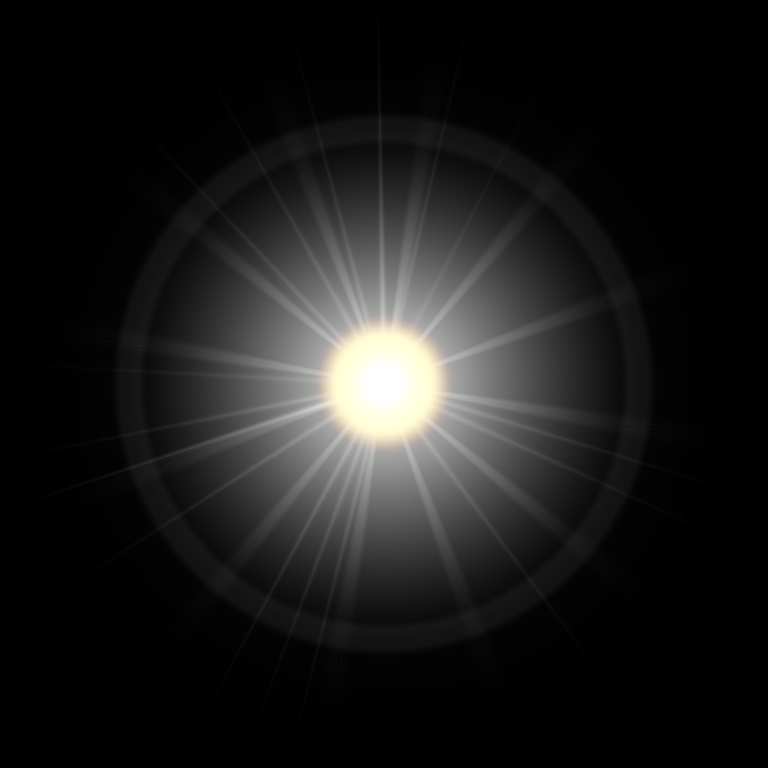
This background is drawn by a three.js fragment shader. Its source:

```glsl
// A glowing white star burst with soft rays and a faint halo ring on black.
varying vec2 vUv;

// Twelve evenly spaced soft beams, splitting into strands at their tips.
float wideBeams(float r, float degrees) {
  float offset = mod(degrees - 20.4 + 15.0, 30.0) - 15.0;
  float wedge = 1.0 - smoothstep(0.8, 3.2, abs(offset));
  float strands = 0.65 + 0.35 * cos(offset * 7.0 + sin(degrees * 0.3));
  float reach = 1.0 - smoothstep(0.08, 0.48, r);
  return wedge * mix(1.0, strands, smoothstep(0.2, 0.4, r)) * reach * 0.09;
}

// Sixteen thin rays at uneven angles, each with its own strength.
float thinRays(vec2 p, float r) {
  mat4 angles = mat4(
    62.5, 76.9, 90.9, 104.7,
    119.4, 133.5, 177.0, 191.2,
    198.3, 212.7, 241.5, 249.4,
    255.9, 306.7, 335.5, 343.0);
  mat4 strengths = mat4(
    0.3, 0.6, 1.1, 0.6,
    0.6, 0.6, 0.4, 0.7,
    1.2, 0.7, 0.8, 0.7,
    0.7, 0.6, 0.6, 0.6);
  float width = mix(0.0035, 0.0015, smoothstep(0.08, 0.5, r));
  float light = 0.0;
  for (int i = 0; i < 4; i++) {
    for (int j = 0; j < 4; j++) {
      float a = radians(angles[i][j]);
      vec2 along = vec2(cos(a), sin(a));
      float across = (p.x * along.y - p.y * along.x) / width;
      float ahead = step(0.0, dot(p, along));
      light += ahead * strengths[i][j] * exp(-across * across);
    }
  }
  return light * 0.11 * (1.0 - smoothstep(0.12, 0.56, r));
}

void main() {
  vec2 p = vUv - 0.5;
  float r = length(p);
  float degrees = degrees(atan(p.y, p.x));

  // Broad grey glow with a dim outer veil
  float light = pow(max(1.0 - r / 0.34, 0.0), 1.5);
  light += 0.022 * (1.0 - smoothstep(0.28, 0.46, r));

  // Halo ring
  light += 0.055 * smoothstep(0.308, 0.322, r) * (1.0 - smoothstep(0.342, 0.356, r));

  // Rays emerge from the core
  light += (wideBeams(r, degrees) + thinRays(p, r)) * smoothstep(0.04, 0.09, r);
  vec3 color = light * vec3(0.99, 1.0, 0.99);

  // Cream core with a white heart and a warm rim
  vec3 coreColor = mix(vec3(1.0), vec3(1.0, 1.0, 0.85), smoothstep(0.015, 0.06, r));
  vec3 coreMask = 1.0 - smoothstep(vec3(0.062, 0.058, 0.052), vec3(0.094, 0.089, 0.085), vec3(r));
  color = mix(color, coreColor, coreMask);

  gl_FragColor = vec4(min(color, 1.0), 1.0);
}
```
